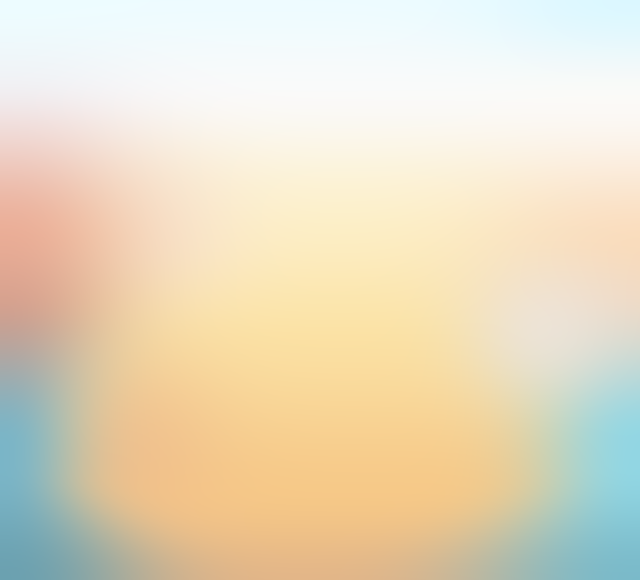
Give the GLSL for this background, as a WebGL 1 fragment shader.

```glsl
precision highp float;
// A soft, blurred beach-sunset gradient: pale sky, amber centre, coral and aqua sides.

uniform vec2 u_resolution;

// Vertical colour runs, listed from the bottom up.
vec3 leftSide(float y) {
  vec3 c = mix(vec3(0.42, 0.63, 0.69), vec3(0.48, 0.71, 0.78), smoothstep(0.0, 0.2, y));
  c = mix(c, vec3(0.82, 0.62, 0.55), smoothstep(0.23, 0.5, y));
  c = mix(c, vec3(0.92, 0.68, 0.59), smoothstep(0.42, 0.62, y));
  c = mix(c, vec3(0.95, 0.93, 0.945), smoothstep(0.58, 0.88, y));
  return mix(c, vec3(0.93, 0.99, 1.0), smoothstep(0.78, 1.0, y));
}

vec3 centre(float y) {
  vec3 c = mix(vec3(0.89, 0.71, 0.53), vec3(0.965, 0.785, 0.53), smoothstep(-0.02, 0.16, y));
  c = mix(c, vec3(0.985, 0.89, 0.65), smoothstep(0.12, 0.48, y));
  c = mix(c, vec3(0.99, 0.94, 0.79), smoothstep(0.4, 0.66, y));
  c = mix(c, vec3(0.98, 0.98, 0.98), smoothstep(0.6, 0.86, y));
  return mix(c, vec3(0.93, 0.985, 1.0), smoothstep(0.82, 1.02, y));
}

vec3 rightSide(float y) {
  vec3 c = mix(vec3(0.48, 0.73, 0.79), vec3(0.57, 0.84, 0.89), smoothstep(0.0, 0.2, y));
  c = mix(c, vec3(0.93, 0.85, 0.77), smoothstep(0.24, 0.5, y));
  c = mix(c, vec3(0.98, 0.86, 0.73), smoothstep(0.44, 0.6, y));
  c = mix(c, vec3(0.985, 0.98, 0.97), smoothstep(0.56, 0.84, y));
  return mix(c, vec3(0.86, 0.97, 1.0), smoothstep(0.82, 1.0, y));
}

// Elliptical glow, 1 at its middle.
float glow(vec2 p, vec2 middle, vec2 radius) {
  vec2 d = (p - middle) / radius;
  return exp(-dot(d, d));
}

// Fade from a side edge; reach is how far the side colour spreads.
float sideFade(float dist, float reach) {
  return exp(-pow(max(dist, 0.0) / reach, 2.3));
}

void main() {
  vec2 uv = gl_FragCoord.xy / u_resolution;

  // Amber centre with peach and blush warmth on its left
  vec3 color = centre(uv.y);
  color = mix(color, vec3(0.92, 0.71, 0.55), 0.5 * glow(uv, vec2(0.21, 0.24), vec2(0.14, 0.17)));
  color = mix(color, vec3(0.97, 0.89, 0.84), 0.5 * glow(uv, vec2(0.26, 0.61), vec2(0.13, 0.13)));

  // Side colours spread wider near the floor and in the upper half
  float low = 1.0 - smoothstep(0.0, 0.18, uv.y);
  float high = smoothstep(0.25, 0.6, uv.y);
  float leftReach = 0.125 + 0.085 * high + 0.1 * low;
  float rightReach = 0.16 + 0.08 * high + 0.1 * low;
  color = mix(color, leftSide(uv.y), sideFade(uv.x, leftReach));
  color = mix(color, rightSide(uv.y), sideFade(1.0 - uv.x, rightReach));

  // Pale mist above the aqua corner
  color = mix(color, vec3(0.93, 0.9, 0.88), 0.7 * glow(uv, vec2(0.85, 0.43), vec2(0.12, 0.12)));

  gl_FragColor = vec4(color, 1.0);
}
```
